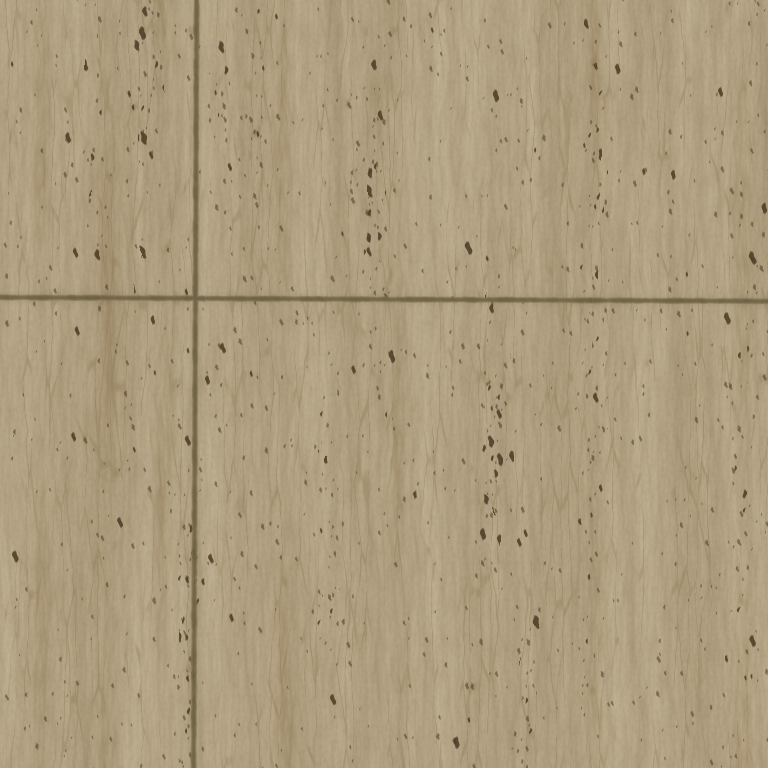
Write a Shadertoy shader that draws this texture.

```glsl
// Vein-cut travertine slabs with vertical streaks, clustered pits and two thin crossing joints.

const vec3 LIGHT_STONE = vec3(0.735, 0.675, 0.555);
const vec3 DARK_STONE  = vec3(0.615, 0.550, 0.425);
const vec3 BROWN_VEIN  = vec3(0.560, 0.470, 0.330);
const vec3 PIT_COLOR   = vec3(0.290, 0.225, 0.140);
const vec3 JOINT_COLOR = vec3(0.480, 0.425, 0.300);
const vec2 JOINT_CROSS = vec2(0.2545, 0.6115);
const float JOINT_HALF_WIDTH = 0.0034;

// Pit clusters: center x, center y, half height, strength
const vec4 CLUSTERS[11] = vec4[11](
    vec4(0.190, 0.86, 0.15, 0.65), vec4(0.244, 0.13, 0.18, 0.85),
    vec4(0.118, 0.78, 0.12, 0.35), vec4(0.292, 0.87, 0.07, 0.40),
    vec4(0.490, 0.71, 0.20, 0.75), vec4(0.645, 0.42, 0.13, 0.95),
    vec4(0.772, 0.55, 0.34, 0.55), vec4(0.425, 0.32, 0.16, 0.55),
    vec4(0.685, 0.12, 0.08, 0.60), vec4(0.966, 0.45, 0.25, 0.45),
    vec4(0.335, 0.88, 0.16, 0.35));

// Brown bands: center x, half width
const vec2 BANDS[7] = vec2[7](
    vec2(0.055, 0.010), vec2(0.140, 0.014), vec2(0.210, 0.008), vec2(0.372, 0.011),
    vec2(0.520, 0.009), vec2(0.772, 0.008), vec2(0.967, 0.012));

vec2 hash2(vec2 p) {
    vec3 q = fract(p.xyx * vec3(0.1031, 0.1030, 0.0973));
    q += dot(q, q.yzx + 33.33);
    return fract((q.xx + q.yz) * q.zy);
}

// Sines bent by one another, roughly -1 to 1
float layeredSines(vec2 p) {
    float sum = 0.0, amp = 0.5;
    for (int i = 0; i < 5; i++) {
        sum += amp * sin(p.x + 1.6 * sin(p.y + 0.37 * p.x));
        p = p * vec2(1.87, 1.63) + vec2(2.3 + 0.6 * sin(p.y), 4.1);
        amp *= 0.68;
    }
    return sum;
}

// Cellular noise: distances to the nearest and second nearest points
vec2 cellular(vec2 p) {
    vec2 cell = floor(p), nearest = vec2(9.0);
    for (int y = -1; y <= 1; y++)
    for (int x = -1; x <= 1; x++) {
        vec2 id = cell + vec2(x, y);
        float d = length(id + hash2(id) - p);
        nearest = d < nearest.x ? vec2(d, nearest.x) : vec2(nearest.x, min(nearest.y, d));
    }
    return nearest;
}

// Coverage of ragged oval holes, one candidate per cell
float pits(vec2 uv, vec2 scale, float density, float radius, float pixel) {
    vec2 p = uv * scale, cell = floor(p);
    float cover = 0.0, blur = pixel * scale.x;
    for (int y = -1; y <= 1; y++)
    for (int x = -1; x <= 1; x++) {
        vec2 id = cell + vec2(x, y);
        vec2 traits = hash2(id + 71.0);
        vec2 d = p - id - 0.15 - 0.7 * hash2(id);
        d.x += (traits.y - 0.5) * d.y + 0.06 * sin(d.y * 14.0 + traits.x * 40.0);
        float size = radius * (0.45 + 0.9 * traits.y * traits.y);
        float hole = 1.0 - smoothstep(size - 0.6 * blur, size + 0.6 * blur, length(d));
        cover = max(cover, hole * step(traits.x, density));
    }
    return cover;
}

float clusterDensity(vec2 uv) {
    float sum = 0.0;
    for (int i = 0; i < 11; i++) {
        vec2 d = (uv - CLUSTERS[i].xy) / vec2(0.013, CLUSTERS[i].z);
        sum += CLUSTERS[i].w * exp(-dot(d, d));
    }
    return sum;
}

float brownBands(vec2 uv) {
    float sum = 0.0;
    for (int i = 0; i < 7; i++) {
        float d = (uv.x - BANDS[i].x) / BANDS[i].y;
        float fade = 0.55 + 0.45 * sin(uv.y * 9.0 + float(i) * 2.4);
        sum += fade * exp(-d * d);
    }
    return sum;
}

vec3 stone(vec2 uv, float pixel) {
    // Slightly wavy vertical bedding
    vec2 p = uv + vec2(0.0022 * layeredSines(uv.yx * vec2(19.0, 11.0)), 0.0);
    float broad = layeredSines(p * vec2(34.0, 2.3));
    float fine = layeredSines(p * vec2(115.0, 7.0) + 5.0);
    vec2 lens = cellular(p * vec2(85.0, 8.0));
    vec2 fiber = cellular(p * vec2(190.0, 26.0) + 17.0);
    float grain = cellular(uv * vec2(250.0, 150.0)).x;

    float tone = 0.60 + 0.20 * broad + 0.13 * fine;
    tone += 0.25 * (0.5 - lens.x) + 0.32 * (0.47 - fiber.x) + 0.22 * (0.47 - grain);
    vec3 color = mix(DARK_STONE, LIGHT_STONE, clamp(tone, -0.15, 1.15));

    // Brown bands and hairline seams between lenses
    float band = brownBands(p) * (0.55 + 0.35 * fine + 0.5 * (fiber.x - 0.4));
    color = mix(color, BROWN_VEIN, clamp(0.55 * band, 0.0, 0.65));
    float seam = 1.0 - smoothstep(0.02, 0.13, lens.y - lens.x);
    color = mix(color, BROWN_VEIN, 0.36 * seam * smoothstep(-0.2, 0.6, fine - 0.5 * broad));

    // Large pits gather in clusters, specks spread everywhere
    float cluster = clusterDensity(p);
    float holes = pits(p, vec2(88.0, 38.0), 0.012 + 0.55 * cluster, 0.25, pixel);
    float specks = pits(p + 0.37, vec2(150.0, 72.0), 0.07 + 0.5 * cluster, 0.23, pixel);
    color = mix(color, PIT_COLOR, 0.85 * holes);
    return mix(color, PIT_COLOR, 0.55 * specks);
}

void mainImage(out vec4 fragColor, in vec2 fragCoord) {
    vec2 uv = fragCoord / iResolution.xy;
    float pixel = 1.0 / iResolution.y;
    vec3 color = stone(uv, pixel);

    // Slightly tilted joints with worn edges and a darker core
    vec2 offset = uv - JOINT_CROSS - vec2(0.004, -0.005) * (uv.yx - JOINT_CROSS.yx);
    float wear = 0.0005 * layeredSines(uv * 90.0);
    float d = min(abs(offset.x), abs(offset.y)) + wear;
    float joint = 1.0 - smoothstep(-pixel, pixel, d - JOINT_HALF_WIDTH);
    float core = 1.0 - smoothstep(0.0, JOINT_HALF_WIDTH, d);
    color *= 1.0 - 0.07 * exp(-max(d - JOINT_HALF_WIDTH, 0.0) / 0.003);
    color = mix(color, JOINT_COLOR * (1.04 - 0.16 * core + 60.0 * wear), 0.92 * joint);
    fragColor = vec4(color, 1.0);
}
```
